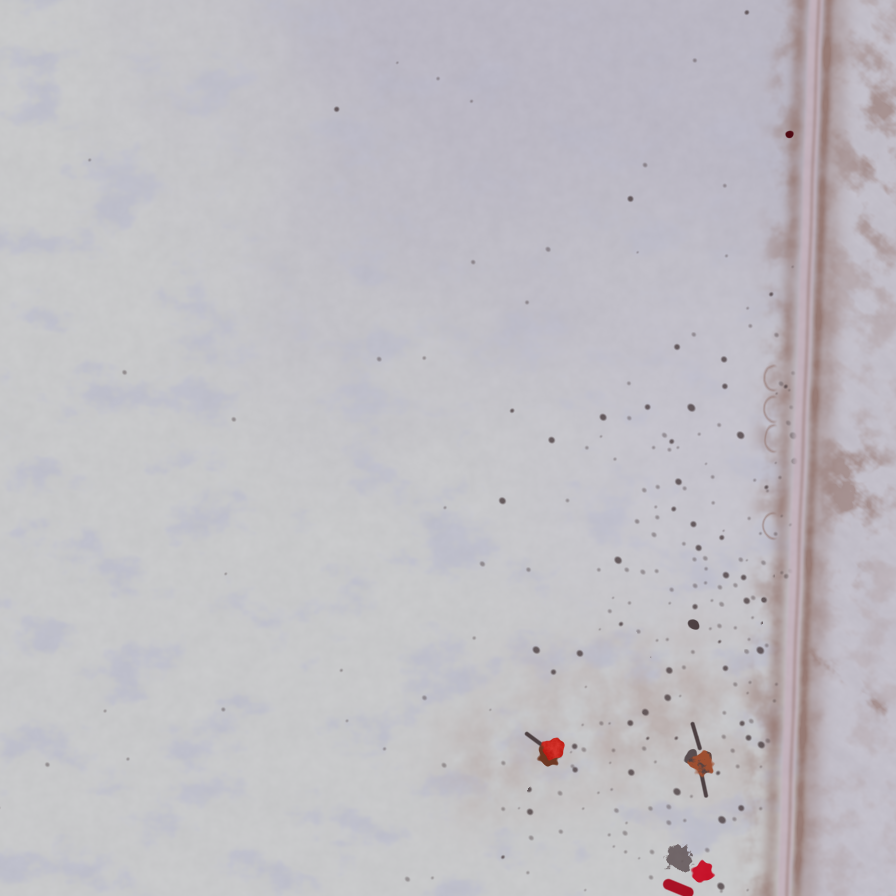
Reproduce this texture procedurally as a WebGL 2 fragment shader.

```glsl
#version 300 es
precision highp float;
uniform vec2 u_resolution;
out vec4 fragColor;

// Palette
const vec3 PLASTER = vec3(0.785, 0.787, 0.793);
const vec3 LAVENDER = vec3(0.725, 0.712, 0.765);
const vec3 BLUE_SMUDGE = vec3(0.715, 0.72, 0.795);
const vec3 PALE = vec3(0.785, 0.775, 0.815);
const vec3 STAIN = vec3(0.71, 0.655, 0.645);
const vec3 RUST = vec3(0.58, 0.465, 0.44);
const vec3 RIDGE = vec3(0.765, 0.695, 0.735);
const vec3 DIRT = vec3(0.30, 0.25, 0.26);
const vec3 BERRY = vec3(0.76, 0.13, 0.10);
const vec3 CRIMSON = vec3(0.78, 0.08, 0.17);
const vec3 HUSK = vec3(0.62, 0.31, 0.19);

// Layout
const float RIDGE_BASE = 0.875;
const float RIDGE_SLOPE = 0.036;
const float RIDGE_HALF = 0.007;
const float SPECK_DENSITY = 0.42;
const float GRAIN = 0.018;

vec2 hash2(vec2 p) {
    vec3 q = fract(vec3(p.xyx) * vec3(0.1031, 0.1030, 0.0973));
    q += dot(q, q.yzx + 33.33);
    return fract((q.xx + q.yz) * q.zy);
}

float cornerSlope(vec2 cell, vec2 f, vec2 corner) {
    float angle = 6.2832 * hash2(cell + corner).x;
    return dot(vec2(cos(angle), sin(angle)), f - corner);
}

float gradientNoise(vec2 p) {
    vec2 i = floor(p), f = p - i;
    vec2 u = f * f * f * (f * (f * 6.0 - 15.0) + 10.0);
    vec2 e = vec2(1.0, 0.0);
    return mix(mix(cornerSlope(i, f, e.yy), cornerSlope(i, f, e.xy), u.x),
               mix(cornerSlope(i, f, e.yx), cornerSlope(i, f, e.xx), u.x), u.y);
}

float fbm(vec2 p) {
    float sum = 0.0, amp = 1.0;
    for (int k = 0; k < 4; k++) {
        sum += amp * gradientNoise(p);
        p = p * 2.03 + 17.3;
        amp *= 0.5;
    }
    return sum;
}

float bell(float x, float width) { return exp(-x * x / (width * width)); }

float glow(vec2 p, vec2 center, vec2 size) {
    vec2 d = (p - center) / size;
    return exp(-dot(d, d));
}

float cover(float d, float aa) { return 1.0 - smoothstep(-aa, aa, d); }

float blob(vec2 p, vec2 center, float radius) {
    return length(p - center) - radius * (1.0 + 0.5 * gradientNoise(p * 110.0));
}

float segment(vec2 p, vec2 a, vec2 b) {
    vec2 ab = b - a;
    return length(p - a - ab * clamp(dot(p - a, ab) / dot(ab, ab), 0.0, 1.0));
}

// One jittered dot in some of the grid cells
float specks(vec2 p, float cells, float density, float radius, float aa) {
    vec2 id = floor(p * cells);
    vec2 jitter = hash2(id + 5.0), pick = hash2(id + 71.0);
    vec2 d = p - (id + 0.2 + 0.6 * jitter) / cells;
    d.x += 0.4 * d.y * (pick.y - 0.5);
    float size = radius * (0.5 + pick.y);
    return step(pick.x, density) * cover(length(d) - size, aa + 0.0005);
}

void main() {
    vec2 p = gl_FragCoord.xy / u_resolution;
    float aa = 1.0 / min(u_resolution.x, u_resolution.y);
    float cloud = fbm(p * 5.0), mottle = fbm(p * 24.0 + 9.0), fine = fbm(p * 75.0);
    float across = p.x - RIDGE_BASE - RIDGE_SLOPE * p.y + 0.002 * gradientNoise(vec2(2.0, p.y * 9.0));

    // Plaster with lavender shade, smudges and warm stains
    float shade = smoothstep(-0.25, 0.45, p.y - 0.62 + 0.45 * (p.x - 0.35) + 0.12 * cloud);
    shade *= smoothstep(0.05, 0.42, p.x + 0.1 * cloud);
    vec3 col = mix(PLASTER, LAVENDER, 0.9 * shade);
    col = mix(col, PALE, 0.6 * glow(p, vec2(0.80, 0.48), vec2(0.2, 0.22)));
    float smudge = smoothstep(0.05, 0.6, fbm(p * vec2(11.0, 17.0) + 31.0) + 0.25 * fine);
    col = mix(col, BLUE_SMUDGE, 0.6 * smudge * (1.0 - 0.6 * shade));
    float warm = glow(p, vec2(0.73, 0.20), vec2(0.15, 0.09)) + 0.7 * glow(p, vec2(0.55, 0.14), vec2(0.06));
    col = mix(col, STAIN, clamp(warm * (0.4 + 0.8 * mottle), 0.0, 0.7));

    // Rough panel right of the ridge
    vec2 slant = vec2(p.x + 1.1 * p.y, p.y - 0.7 * p.x);
    float streak = fbm(slant * vec2(30.0, 9.0).xy + 4.0);
    vec3 panel = mix(vec3(0.745, 0.73, 0.77), PALE, 0.5 + 0.5 * streak);
    float patches = 0.9 * glow(p, vec2(0.955, 0.46), vec2(0.035, 0.05)) + 0.6 * glow(p, vec2(0.945, 0.36), vec2(0.018, 0.025))
        + 0.6 * glow(p, vec2(0.98, 0.83), vec2(0.04, 0.14));
    patches += 0.7 * bell(p.y - 0.27 + 0.75 * (p.x - 0.91) + 0.012 * mottle, 0.009);
    panel = mix(panel, RUST, clamp((0.2 + patches) * smoothstep(-0.2, 0.6, mottle + 0.5 * streak), 0.0, 0.65));
    col = mix(col, panel, smoothstep(0.015, 0.025, across));

    // Ridge, rusty borders and ring marks
    float leftRust = 0.62 * bell(across + 0.017, 0.009) + 0.4 * bell(across + 0.034, 0.016) * smoothstep(-0.3, 0.5, mottle);
    float rightRust = 0.85 * bell(across - 0.014, 0.006) + 0.45 * bell(across - 0.025, 0.014);
    col = mix(col, RUST, clamp((leftRust + rightRust) * (0.85 + 0.4 * mottle), 0.0, 0.95));
    col = mix(col, RIDGE, 0.9 * cover(abs(across) - RIDGE_HALF, 0.003));
    col = mix(col, RUST, 0.4 * bell(across - 0.003, 0.0025));
    for (int k = 0; k < 4; k++) {
        float y = 0.578 - 0.034 * float(k) - (k == 3 ? 0.062 : 0.0);
        vec2 d = (p - vec2(0.864, y)) * vec2(1.25, 1.0);
        float ring = abs(length(d) - 0.014 + 0.003 * mottle) - 0.0012;
        col = mix(col, RUST, 0.6 * cover(ring, aa + 0.0006) * (1.0 - smoothstep(-0.002, 0.006, d.x)));
    }

    // Scattered dirt, densest at lower right
    float spread = glow(p, vec2(0.79, 0.38), vec2(0.12, 0.22)) + 0.5 * glow(p, vec2(0.72, 0.08), vec2(0.2, 0.12));
    float dirt = specks(p, 38.0, SPECK_DENSITY * spread, 0.0027, aa) + 0.5 * specks(p + 0.37, 65.0, 0.35 * spread, 0.0017, aa);
    dirt += 0.55 * specks(p + 0.71, 18.0, 0.07, 0.0018, aa);
    col = mix(col, DIRT, 0.8 * min(dirt, 1.0) * (1.0 - smoothstep(-0.02, 0.0, across)));
    col = mix(col, DIRT, cover(blob(p, vec2(0.775, 0.303), 0.006), aa));
    col = mix(col, CRIMSON * 0.4, cover(blob(p, vec2(0.881, 0.85), 0.004), aa));

    // Berries, husk and stems
    float stems = min(segment(p, vec2(0.588, 0.181), vec2(0.611, 0.164)), segment(p, vec2(0.773, 0.192), vec2(0.781, 0.165)));
    stems = min(stems, segment(p, vec2(0.781, 0.145), vec2(0.788, 0.112)));
    col = mix(col, DIRT, cover(stems - 0.0022, aa));
    col = mix(col, DIRT, 0.9 * cover(blob(p, vec2(0.772, 0.156), 0.008), aa));
    col = mix(col, mix(HUSK, DIRT, smoothstep(0.0, 0.5, fine)), cover(blob(p, vec2(0.783, 0.148), 0.013), aa));
    col = mix(col, HUSK * 0.7, cover(blob(p, vec2(0.612, 0.157), 0.012), aa));
    col = mix(col, BERRY + 0.12 * fine, cover(blob(p, vec2(0.618, 0.165), 0.012), aa));
    col = mix(col, DIRT + 0.08, 0.85 * cover(blob(p, vec2(0.758, 0.043), 0.015) + 0.008 * fine, aa));
    col = mix(col, CRIMSON, cover(blob(p, vec2(0.784, 0.027), 0.0115), aa));
    col = mix(col, CRIMSON * 0.85, cover(segment(p, vec2(0.746, 0.013), vec2(0.768, 0.004)) - 0.006, aa));

    col += GRAIN * (0.6 * fine + 0.5 * mottle);
    fragColor = vec4(clamp(col, 0.0, 1.0), 1.0);
}
```
